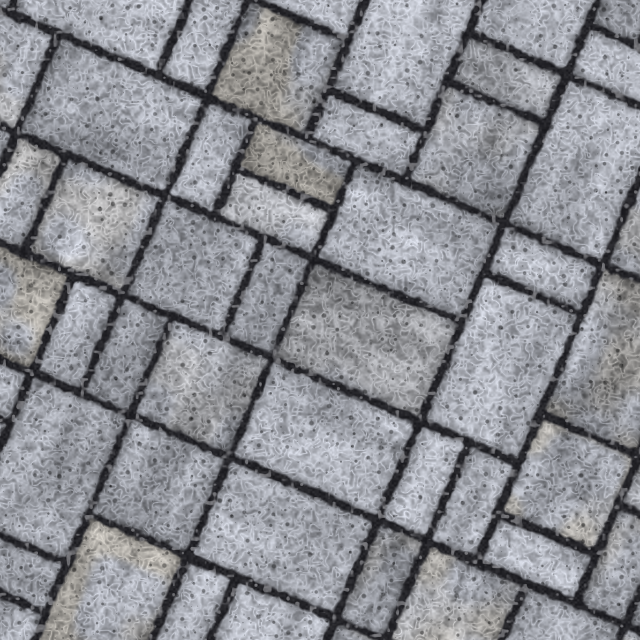
Give the GLSL for this texture, as a Shadertoy shader.

```glsl
// Weathered concrete paving in mixed sizes, laid at a slant with dark gritty joints.
// Blocks of 6 by 6 units are cut into strips two units wide, each holding stones
// of length 1, 2 and 3 in random order; noise adds streaks, grain and pits.

float hash(vec2 p) {
    return fract(sin(dot(p, vec2(127.1, 311.7))) * 43758.5453);
}

float noise(vec2 p) {
    vec2 i = floor(p), f = fract(p);
    f = f * f * (3.0 - 2.0 * f);
    return mix(mix(hash(i), hash(i + vec2(1, 0)), f.x),
               mix(hash(i + vec2(0, 1)), hash(i + vec2(1, 1)), f.x), f.y);
}

float fbm(vec2 p) {
    float sum = 0.0, amp = 0.53;
    for (int i = 0; i < 4; i++) {
        sum += amp * noise(p);
        p = mat2(1.6, 1.2, -1.2, 1.6) * p + 7.3;
        amp *= 0.5;
    }
    return sum;
}

// Position from the centre of the stone (xy) and its half size (zw)
vec4 findStone(vec2 g, out float id) {
    // Stagger each row of blocks
    g.x += floor(6.0 * hash(vec2(floor(g.y / 6.0), 3.0)));
    vec2 block = floor(g / 6.0);
    vec2 p = g - 6.0 * block;
    bool turned = hash(block + 0.7) < 0.4;
    if (turned) p = p.yx;

    // Cut the strip into lengths 1, 2 and 3
    float strip = floor(p.x / 2.0);
    vec2 seed = block * 7.0 + strip * vec2(1.0, 3.1);
    float cutA = 1.0 + floor(3.0 * hash(seed));
    float shorter = cutA < 1.5 ? 2.0 : 1.0;
    float longer = cutA > 2.5 ? 2.0 : 3.0;
    float cutB = cutA + (hash(seed + 5.3) < 0.5 ? shorter : longer);
    float low = p.y < cutA ? 0.0 : (p.y < cutB ? cutA : cutB);
    float high = p.y < cutA ? cutA : (p.y < cutB ? cutB : 6.0);

    vec2 halfSize = vec2(1.0, 0.5 * (high - low));
    vec2 q = vec2(p.x - 2.0 * strip - 1.0, p.y - 0.5 * (low + high));
    id = hash(seed + low * 1.7 + 2.9);

    // Some squares are laid as two narrow stones
    if (abs(high - low - 2.0) < 0.1 && id < 0.3) {
        float side = q.x < 0.0 ? -1.0 : 1.0;
        q.x -= 0.5 * side;
        halfSize.x = 0.5;
        id = fract(id * 7.3 + side * 0.37);
    }
    return turned ? vec4(q.yx, halfSize.yx) : vec4(q, halfSize);
}

// Small round holes, one at most in each cell
float pits(vec2 p) {
    vec2 cell = floor(p);
    vec2 centre = 0.25 + 0.5 * vec2(hash(cell + 1.3), hash(cell + 8.1));
    float radius = 0.06 + 0.13 * hash(cell + 4.7);
    float hole = 1.0 - smoothstep(radius * 0.5, radius + 0.06, length(fract(p) - centre));
    return hole * step(0.6, hash(cell + 6.2));
}

void mainImage(out vec4 fragColor, in vec2 fragCoord) {
    vec2 uv = fragCoord / iResolution.y;
    float angle = radians(23.0);
    vec2 g = mat2(cos(angle), sin(angle), -sin(angle), cos(angle)) * uv / 0.084 + vec2(20.4, 31.2);

    float id;
    vec4 stone = findStone(g, id);
    float idB = fract(id * 37.7), idC = fract(id * 91.3);

    // Distance inward from the slightly worn, rounded edge
    vec2 corner = abs(stone.xy) - stone.zw + 0.055 + 0.02 * idB + 0.06;
    float inside = 0.06 - length(max(corner, 0.0)) - min(max(corner.x, corner.y), 0.0);
    inside += 0.06 * (noise(uv * 110.0) - 0.5) + 0.03 * (noise(uv * 35.0) - 0.5);

    // Streaks and dark clouds along the length of the stone
    vec2 along = stone.z > stone.w ? stone.xy : stone.yx;
    float streak = fbm(along * vec2(0.8, 2.6) + id * 90.0);
    float cloud = smoothstep(0.5, 0.78, fbm(along * vec2(0.7, 1.5) + idC * 70.0));

    // Fine wormy crust of light ridges, plus sand
    vec2 warp = vec2(noise(uv * 90.0), noise(uv * 90.0 + 31.0));
    float ridge = 1.0 - abs(2.0 * noise(uv * 150.0 + 1.5 * warp) - 1.0);
    float sand = noise(uv * 290.0 + 17.0) - 0.5;

    float tone = 0.672 + 0.1 * (idB - 0.5) + 0.34 * (streak - 0.5);
    tone += 0.24 * (ridge - 0.64) + 0.1 * sand - 0.13 * cloud * idC;
    tone *= mix(0.8, 1.0, smoothstep(0.0, 0.17, inside));
    tone *= 1.0 - 0.4 * pits(uv * 48.0) - 0.2 * pits(uv * 85.0 + 9.0);

    // Cool blue grey to warm beige grey
    float warmth = smoothstep(0.6, 1.0, idC) * smoothstep(0.25, 0.6, noise(along * 1.3 + id * 50.0));
    vec3 tint = mix(vec3(0.978, 0.996, 1.045), vec3(1.02, 1.0, 0.965), warmth);
    vec3 stoneColor = tone * tint;

    // Dark joint filled with grit
    float grit = smoothstep(0.62, 0.9, noise(uv * 140.0 + 53.0));
    vec3 jointColor = vec3(0.14, 0.14, 0.157) + 0.3 * grit + 0.1 * sand;

    vec3 color = mix(jointColor, stoneColor, smoothstep(-0.025, 0.045, inside));
    fragColor = vec4(clamp(color, 0.0, 1.0), 1.0);
}
```
